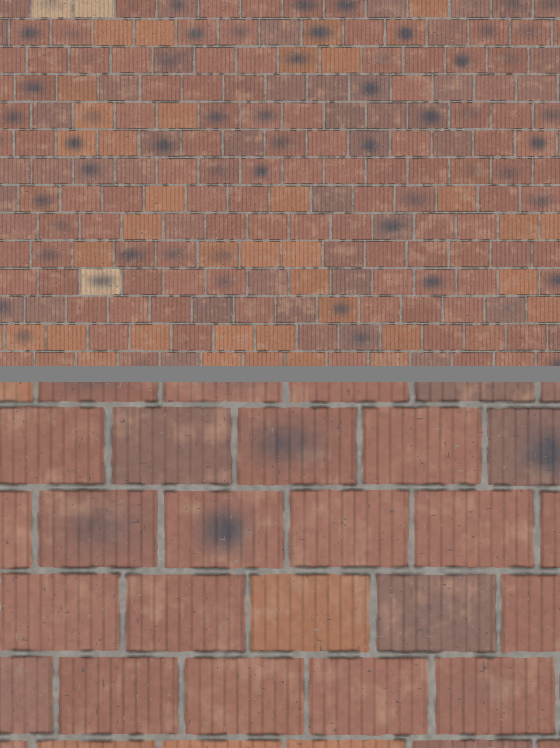
Top: the whole. Bottom: its middle third, enlarged.
Write a Shadertoy shader that draws this texture.

```glsl
const vec2 GRID = vec2(13.4, 13.2);       // bricks across, courses down
const float BRICK_ASPECT = 1.512;
const float HALF_JOINT = 0.036;           // in course heights
const float GROOVES = 10.0;               // per brick

const vec3 CLAY   = vec3(0.595, 0.425, 0.372);
const vec3 MUTED  = vec3(0.540, 0.425, 0.390);
const vec3 ORANGE = vec3(0.660, 0.465, 0.365);
const vec3 DUSTY  = vec3(0.690, 0.540, 0.460);
const vec3 PALE   = vec3(0.750, 0.640, 0.530);
const vec3 SOOT   = vec3(0.330, 0.325, 0.350);
const vec3 MORTAR = vec3(0.580, 0.560, 0.535);

// Sideways shift of each course, bottom to top
const float COURSE_SHIFT[14] = float[14](
    0.82, 0.10, 0.59, 0.91, 0.73, 0.91, 0.44,
    0.75, 0.33, 0.75, 0.35, 0.65, 0.21, 0.75);

float hash(vec2 p) {
    vec3 h = fract(p.xyx * 0.1031);
    h += dot(h, h.yzx + 33.33);
    return fract((h.x + h.y) * h.z);
}

float noise(vec2 p) {
    vec2 i = floor(p), f = fract(p);
    f = f * f * (3.0 - 2.0 * f);
    return mix(mix(hash(i), hash(i + vec2(1, 0)), f.x),
               mix(hash(i + vec2(0, 1)), hash(i + vec2(1, 1)), f.x), f.y);
}

float fbm(vec2 p) {
    float sum = 0.0, amp = 0.5;
    for (int i = 0; i < 4; i++) {
        sum += amp * noise(p);
        p = p * 2.03 + 17.1;
        amp *= 0.5;
    }
    return sum / 0.9375;
}

float boxDistance(vec2 p, vec2 halfSize, float radius) {
    vec2 d = abs(p) - halfSize + radius;
    return length(max(d, 0.0)) + min(max(d.x, d.y), 0.0) - radius;
}

// Fired colour of one brick; warmer bricks gather low in the wall
vec3 brickTone(vec2 id, float height) {
    float pick = hash(id + 3.7);
    vec3 tone = mix(CLAY, MUTED, smoothstep(0.5, 1.0, hash(id + 11.3)));
    float warm = mix(0.36, 0.12, height);
    tone = mix(tone, ORANGE, (1.0 - smoothstep(warm * 0.4, warm, pick)) * 0.9);
    tone = mix(tone, PALE, smoothstep(0.965, 0.975, pick));
    return tone * (0.96 + 0.08 * hash(id + 29.1));
}

// Soft dark scorch near the centre, more frequent high in the wall
float scorch(vec2 q, vec2 id, float height) {
    float chance = mix(0.22, 0.62, height);
    float strength = smoothstep(1.0 - chance, 1.15, hash(id + 41.9));
    vec2 centre = vec2(hash(id + 5.1) - 0.5, hash(id + 8.3) - 0.5) * vec2(0.3, 0.15);
    vec2 spread = vec2(mix(0.25, 0.48, hash(id + 13.7)), 0.24);
    vec2 r = (q - centre) / spread;
    return 1.25 * strength * exp(-dot(r, r));
}

// Vertical extrusion grooves: thin dark line beside a light ridge
float grooves(float x, float pixel) {
    float pitch = BRICK_ASPECT / GROOVES;
    float t = abs(fract(x / pitch) - 0.5) * pitch;
    float line = 1.0 - smoothstep(0.008, 0.022 + pixel * 0.5, t);
    return 0.025 - 0.13 * line;
}

vec3 brickFace(vec2 q, vec2 id, vec2 p, float height, float pixel) {
    vec3 col = brickTone(id, height);
    float dust = fbm(p * vec2(2.6, 3.5) + id * 0.7);
    float streak = noise(vec2(p.x * 22.0, p.y * 2.0));
    col = mix(col, DUSTY, 0.75 * smoothstep(0.48, 0.82, dust * 0.8 + streak * 0.2));
    col = mix(col, SOOT, min(scorch(q, id, height) * (0.75 + 0.5 * streak), 0.9));

    float wear = mix(0.45, 1.1, noise(p * 3.0 + 50.0));
    col *= 1.0 + wear * grooves(q.x + 0.02 * hash(id), pixel);
    col *= 0.94 + 0.12 * fbm(p * 14.0);

    // Small pits and mortar specks
    float speck = noise(p * 24.0 + 7.0);
    col = mix(col, SOOT, 0.55 * smoothstep(0.9, 0.98, speck));
    return mix(col, MORTAR, 0.6 * (1.0 - smoothstep(0.02, 0.09, speck)));
}

void mainImage(out vec4 fragColor, in vec2 fragCoord) {
    vec2 uv = fragCoord / iResolution.xy;
    float pixel = GRID.y / iResolution.y;
    vec2 grid = uv * GRID + vec2(0.0, 0.47);
    vec2 p = grid * vec2(BRICK_ASPECT, 1.0);

    // Brick cell and its slightly misplaced centre
    float course = floor(grid.y);
    grid.x -= COURSE_SHIFT[clamp(int(course), 0, 13)];
    vec2 id = vec2(floor(grid.x) + 20.0, course);
    vec2 q = (fract(grid) - 0.5) * vec2(BRICK_ASPECT, 1.0);
    q += (vec2(hash(id + 61.0), hash(id + 67.0)) - 0.5) * 0.022;

    // Ragged brick outline
    vec2 halfSize = vec2(BRICK_ASPECT, 1.0) * 0.5 - HALF_JOINT;
    float d = boxDistance(q, halfSize, 0.025) + 0.035 * (fbm(p * 9.0) - 0.5);

    vec3 face = brickFace(q, id, p, uv.y, pixel);
    vec3 joint = MORTAR * (0.88 + 0.24 * fbm(p * 12.0 + 31.0));
    vec3 col = mix(face, joint, smoothstep(-0.5 * pixel, 0.5 * pixel, d));

    // Broken shadow along the brick edge, heavier on the bed joints
    float bed = smoothstep(0.40, 0.46, abs(q.y));
    float gap = exp(-d * d / 0.0006) * smoothstep(0.35, 0.75, noise(p * 5.0 + 90.0));
    col *= 1.0 - gap * mix(0.16, 0.36, bed);

    fragColor = vec4(col, 1.0);
}
```
